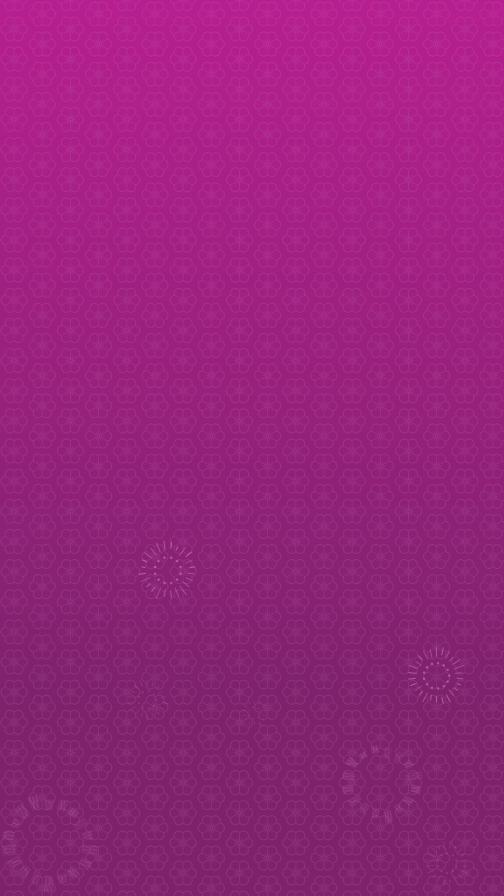
This pattern is drawn by a WebGL 1 fragment shader. Its source:

```glsl
precision highp float;

// Magenta-to-plum vertical gradient under a staggered lattice of thin six-petal
// flowers, drawn by folding polar angle inside repeated cells. Pale firework
// bursts of jittered radial dashes and dots lie over the lower half.

uniform vec2 u_resolution;

const float TAU = 6.2831853;
const float COLUMNS = 17.89;

float hash(float n) {
  return fract(sin(n * 12.9898) * 43758.5453);
}

// Antialiased coverage of a stroke with the given half width.
float stroke(float dist, float halfWidth, float px) {
  return clamp((halfWidth - abs(dist)) / px + 0.5, 0.0, 1.0);
}

// Soft mask for the interval lo..hi.
float band(float x, float lo, float hi, float px) {
  return smoothstep(lo - px, lo + px, x) * (1.0 - smoothstep(hi - px, hi + px, x));
}

// Flower outline, petal seams and stamens, in units of the column pitch.
float flower(vec2 p, float px) {
  float r = length(p);
  float sector = TAU / 6.0;
  float a = abs(mod(atan(p.y, p.x + 1e-5) + 0.5 * sector, sector) - 0.5 * sector);
  vec2 v = r * vec2(cos(a), sin(a));
  float rim = stroke(length(v - vec2(0.29, 0.0)) - 0.174, 0.016, px)
            * smoothstep(0.33, 0.35, r);
  float seam = stroke(r * sin(0.5 * sector - a), 0.014, px)
             * band(r, 0.03, 0.345, px) * (1.0 - 1.2 * r);
  float stamen = stroke(v.y, 0.012, px) * band(r, 0.04, 0.18, px);
  return max(rim * 0.8, max(seam, stamen * 0.8));
}

// Columns of flowers, every second one shifted by half a row.
float lattice(vec2 p, float px) {
  vec2 g = p * COLUMNS;
  float row = g.y / 1.07 - 0.262 + 0.5 * mod(floor(g.x), 2.0);
  vec2 cell = vec2(fract(g.x) - 0.5, (fract(row) - 0.5) * 1.07);
  return flower(cell, px * COLUMNS);
}

// Ring of rays; brush turns fine dashes with dots into broad dry strokes.
float burst(vec2 p, vec2 center, float radius, float rays, float brush, float px) {
  vec2 v = (p - center) / radius;
  float r = length(v);
  float e = px / radius;
  float turn = atan(v.y, v.x + 1e-5) / TAU + 0.5;
  float id = floor(turn * rays);
  float across = (fract(turn * rays) - 0.5) * TAU / rays * r;
  float seed = hash(id + rays + center.x * 31.0);
  float inner = 0.58 + 0.16 * seed;
  float outer = 1.0 - 0.18 * hash(id + 7.3);
  float wide = mix(0.018, 0.03 + 0.07 * r, brush);
  float dash = stroke(across, wide, e) * band(r, inner, outer, e);
  float bristle = 0.55 + 0.45 * sin(across * 90.0 + seed * TAU) * sin(r * 17.0 + id);
  dash *= mix(1.0, bristle, brush) * (0.5 + 0.5 * seed);

  // Inner dots, half as many as the rays.
  float dotRays = floor(rays * 0.5);
  float dotTurn = (fract(turn * dotRays) - 0.5) * TAU / dotRays;
  vec2 dotPos = vec2(r * cos(dotTurn) - 0.42, r * sin(dotTurn));
  float dots = stroke(length(dotPos), 0.04, e) * (1.0 - brush);
  return max(dash, dots * 0.8);
}

void main() {
  vec2 p = gl_FragCoord.xy / u_resolution.x;
  float height = gl_FragCoord.y / u_resolution.y;
  float px = 1.0 / u_resolution.x;

  // Background gradient, flat near the bottom.
  float rise = clamp((height - 0.22) / 0.78, 0.0, 1.0);
  vec3 color = mix(vec3(0.495, 0.135, 0.425), vec3(0.715, 0.122, 0.562), rise);

  // Flower lattice.
  color = mix(color, vec3(0.78, 0.45, 0.74), 0.27 * lattice(p, px));

  // Bright bursts, then fainter ones.
  float glow = 0.0;
  glow = max(glow, 0.50 * burst(p, vec2(0.333, 0.646), 0.062, 24.0, 0.0, px));
  glow = max(glow, 0.50 * burst(p, vec2(0.866, 0.437), 0.060, 26.0, 0.0, px));
  glow = max(glow, 0.24 * burst(p, vec2(0.292, 0.389), 0.042, 18.0, 0.0, px));
  glow = max(glow, 0.26 * burst(p, vec2(0.505, 0.363), 0.028, 14.0, 0.0, px));
  glow = max(glow, 0.26 * burst(p, vec2(0.757, 0.225), 0.083, 16.0, 1.0, px));
  glow = max(glow, 0.20 * burst(p, vec2(0.097, 0.106), 0.100, 18.0, 1.0, px));
  glow = max(glow, 0.24 * burst(p, vec2(0.887, 0.065), 0.046, 20.0, 0.0, px));
  color = mix(color, vec3(0.90, 0.62, 0.84), glow);

  gl_FragColor = vec4(color, 1.0);
}
```
